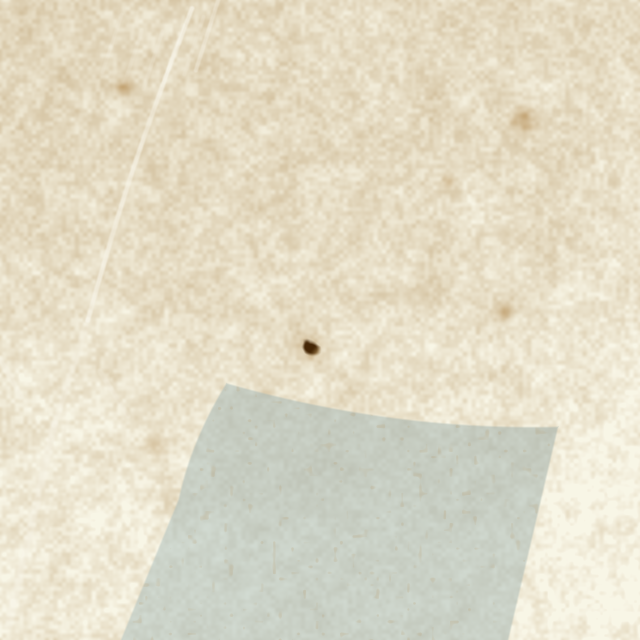
Give the GLSL for this texture, as a Shadertoy shader.

```glsl
// Grainy cream paper with pale scratches, rust specks and a grey-blue tinted panel.
#define GRAIN_SCALE 150.0
#define GRAIN_AMOUNT 1.0
#define PANEL_GRAIN 0.55
#define SCRATCH_STRENGTH 0.75
#define PAPER_DARK vec3(0.855, 0.795, 0.675)
#define PAPER_LIGHT vec3(0.950, 0.930, 0.858)
#define PANEL_DARK vec3(0.750, 0.768, 0.718)
#define PANEL_LIGHT vec3(0.815, 0.848, 0.812)
#define RUST vec3(0.700, 0.540, 0.310)
#define SPECK vec3(0.270, 0.150, 0.020)
#define SCRATCH vec3(0.972, 0.960, 0.915)

float hash(vec2 p) {
    vec3 q = fract(vec3(p.xyx) * 0.1031);
    q += dot(q, q.yzx + 33.33);
    return fract((q.x + q.y) * q.z);
}

float noise(vec2 p) {
    vec2 cell = floor(p), f = fract(p);
    f = f * f * (3.0 - 2.0 * f);
    return mix(mix(hash(cell), hash(cell + vec2(1, 0)), f.x),
               mix(hash(cell + vec2(0, 1)), hash(cell + vec2(1, 1)), f.x), f.y);
}

// Centred sum of octaves; fine grain dominates, broad mottling remains.
float grain(vec2 p) {
    float sum = 0.0, weight = 0.62, scale = GRAIN_SCALE;
    for (int i = 0; i < 4; i++) {
        sum += weight * (noise(p * scale + 17.3 * float(i)) - 0.5);
        scale *= 0.53;
        weight *= 0.75;
    }
    return sum;
}

// Soft line from a to b, broken up along its length.
float scratch(vec2 p, vec2 a, vec2 b, float width) {
    vec2 ab = b - a;
    float t = clamp(dot(p - a, ab) / dot(ab, ab), 0.0, 1.0);
    float d = length(p - a - ab * t);
    float wear = 0.55 + 0.45 * noise(p * 75.0 + 5.0);
    return wear * (1.0 - smoothstep(width * 0.35, width * 1.6, d));
}

// Gaussian stain with an uneven rim.
float stain(vec2 p, vec2 centre, float radius) {
    vec2 q = (p - centre) / radius;
    return exp(-dot(q, q)) * (0.5 + noise(p * 95.0));
}

// Panel with slanted sides and a sagging top; positive inside.
float panelDistance(vec2 p) {
    float t = clamp((p.x - 0.354) / 0.518, 0.0, 1.0);
    float top = mix(0.401, 0.333, t) - 0.08 * t * (1.0 - t);
    float left = 0.189 + 0.411 * p.y - 0.20 * max(p.y - 0.22, 0.0) * max(0.401 - p.y, 0.0) / 0.18;
    float right = 0.794 + 0.234 * p.y;
    return min(top - p.y, min((p.x - left) * 0.92, (right - p.x) * 0.97));
}

void mainImage(out vec4 fragColor, in vec2 fragCoord) {
    vec2 p = fragCoord / iResolution.xy;
    float g = grain(p) * GRAIN_AMOUNT;

    // Paper: warm at the top, bleached towards the lower corners
    float tone = mix(0.76, 0.42, smoothstep(0.1, 0.85, p.y));
    tone += 0.32 * exp(-7.0 * dot(p - vec2(1.0, 0.08), p - vec2(1.0, 0.08)));
    tone += 0.16 * exp(-9.0 * dot(p - vec2(0.0, 0.15), p - vec2(0.0, 0.15)));
    tone += 0.14 * smoothstep(0.75, 1.0, p.x) - 0.14 * exp(-14.0 * dot(p - vec2(0.0, 1.0), p - vec2(0.0, 1.0)));
    tone += 0.35 * stain(p, vec2(0.755, 0.694), 0.036);
    vec3 color = mix(PAPER_DARK, PAPER_LIGHT, clamp(tone + g, -0.5, 1.25));

    // Scratches: one long bowed line, its faint tail and short nicks
    float bow = 0.008 * sin(3.1416 * clamp((p.y - 0.499) / 0.488, 0.0, 1.0));
    float marks = scratch(p + vec2(bow, 0.0), vec2(0.300, 0.987), vec2(0.137, 0.499), 0.0036);
    marks += 0.50 * scratch(p, vec2(0.137, 0.499), vec2(0.085, 0.336), 0.005);
    marks += 0.65 * scratch(p, vec2(0.085, 0.336), vec2(0.013, 0.023), 0.006);
    marks += 0.70 * scratch(p, vec2(0.341, 1.000), vec2(0.306, 0.890), 0.0032);
    marks += 0.60 * scratch(p, vec2(0.000, 0.440), vec2(0.033, 0.380), 0.0045);
    marks += 0.45 * scratch(p, vec2(0.156, 0.420), vec2(0.200, 0.350), 0.004);
    for (int i = 0; i < 5; i++) {
        float k = float(i);
        vec2 start = vec2(0.19 + 0.032 * k, 0.94 + 0.05 * hash(vec2(k, 3.0)));
        marks += 0.30 * scratch(p, start, start - vec2(0.03, 0.09), 0.003);
    }
    color = mix(color, SCRATCH, clamp(marks * SCRATCH_STRENGTH, 0.0, 0.9));

    // Rust stains
    float rust = 0.65 * stain(p, vec2(0.818, 0.811), 0.019);
    rust += 0.50 * stain(p, vec2(0.193, 0.866), 0.013);
    rust += 0.50 * stain(p, vec2(0.785, 0.514), 0.013);
    rust += 0.35 * stain(p, vec2(0.699, 0.716), 0.010);
    rust += 0.20 * stain(p, vec2(0.241, 0.303), 0.020);
    rust += 0.40 * stain(p, vec2(0.484, 0.456), 0.020);
    color = mix(color, RUST, clamp(rust, 0.0, 0.8));

    // Dark speck, brown towards its lower right
    vec2 s = p - vec2(0.486, 0.456);
    s = vec2(0.78 * s.x - 0.62 * s.y, 0.62 * s.x + 0.78 * s.y) / vec2(0.016, 0.012);
    float speck = 1.0 - smoothstep(0.45, 1.15, length(s) + 0.3 * (noise(p * 140.0) - 0.5));
    vec3 speckColor = mix(SPECK, RUST * 0.8, smoothstep(0.1, 0.9, s.x));
    color = mix(color, speckColor, speck);

    // Tinted panel, slightly darker along its upper edge
    float panelTone = 0.62 - 0.30 * smoothstep(0.12, 0.36, p.y) + 0.12 * smoothstep(0.5, 0.2, p.x);
    vec3 panel = mix(PANEL_DARK, PANEL_LIGHT, panelTone + g * PANEL_GRAIN * 1.4);
    float flecks = smoothstep(0.80, 0.98, noise(p * 105.0 + 41.0));
    panel = mix(panel, RUST, 0.16 * flecks);
    float edge = max(0.0022, 1.0 / iResolution.y);
    color = mix(color, panel, smoothstep(-edge, edge, panelDistance(p)));

    fragColor = vec4(clamp(color, 0.0, 1.0), 1.0);
}
```
